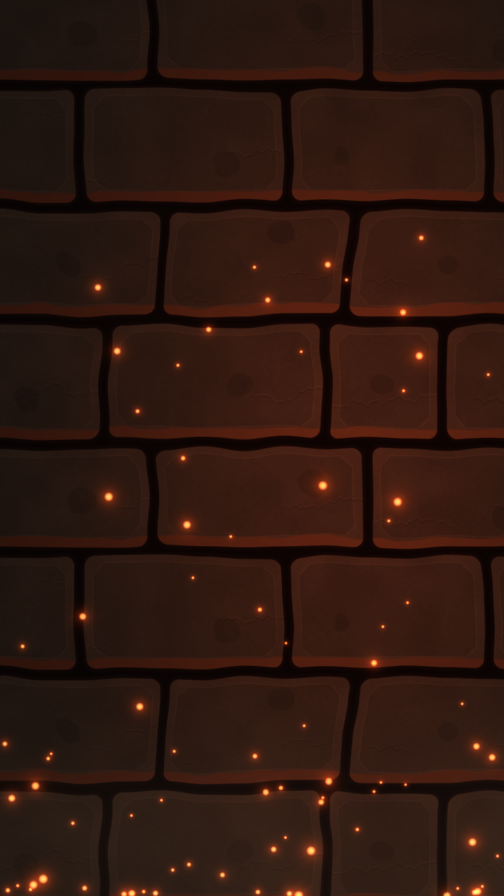
Reproduce this texture procedurally as a Shadertoy shader.

```glsl
// A dark stone wall lit by a warm glow, with embers drifting up from the floor.
// Four brick courses repeat down the wall; each brick is a wobbly rounded box
// with a bevel, a glowing lower lip, a crack and a pit. Embers are hashed dots.

const float PERIOD = 0.521;      // height of four courses
const float FIRST_JOINT = 0.095; // depth of the first joint below the top
const int EMBERS = 80;

float hash(vec2 p) {
    return fract(sin(dot(p, vec2(127.1, 311.7))) * 43758.5453);
}

float noise(vec2 p) {
    vec2 i = floor(p), f = fract(p);
    f = f * f * (3.0 - 2.0 * f);
    return mix(mix(hash(i), hash(i + vec2(1, 0)), f.x),
               mix(hash(i + vec2(0, 1)), hash(i + vec2(1, 1)), f.x), f.y);
}

float roundBox(vec2 p, vec2 halfSize, float radius) {
    vec2 q = abs(p) - halfSize + radius;
    return length(max(q, 0.0)) + min(max(q.x, q.y), 0.0) - radius;
}

// Box with its corners cut at 45 degrees
float chamferBox(vec2 p, vec2 halfSize, float cut) {
    vec2 q = abs(p) - halfSize;
    return max(max(q.x, q.y), (q.x + q.y + cut) * 0.7071);
}

float fill(float d, float blur) {
    return 1.0 - smoothstep(-blur, blur, d);
}

// Finds the brick around p (x right, y down): centre in xy, half size in zw
vec4 brickCell(vec2 p, out float slant) {
    vec2 span = vec2(0.0, 0.135);
    vec3 joints = vec3(0.090, 0.320, 0.543);
    slant = 0.03;
    if (p.y > 0.400) {
        span = vec2(0.400, PERIOD); joints = vec3(0.172, 0.409, 0.651); slant = 0.02;
    } else if (p.y > 0.263) {
        span = vec2(0.263, 0.400); joints = vec3(0.117, 0.363, 0.496); slant = -0.03;
    } else if (p.y > 0.135) {
        span = vec2(0.135, 0.263); joints = vec3(0.179, 0.391, 0.620); slant = -0.07;
    }
    float x = p.x - slant * (p.y - 0.5 * (span.x + span.y));
    vec2 sides = vec2(-0.10, 0.75);
    for (int i = 0; i < 3; i++) {
        if (x > joints[i]) sides.x = joints[i];
        else sides.y = min(sides.y, joints[i]);
    }
    return vec4(sides.x + sides.y, span.x + span.y,
                sides.y - sides.x, span.y - span.x) * 0.5;
}

vec3 wall(vec2 p, float glow, float px) {
    vec2 w = vec2(p.x, mod(1.0 - p.y - FIRST_JOINT, PERIOD));
    float slant;
    vec4 cell = brickCell(w, slant);
    vec2 q = w - cell.xy, size = cell.zw - vec2(0.0055, 0.0060);
    q.x -= slant * q.y;
    float seed = hash(cell.xy);
    q += 0.007 * (vec2(noise(w * 24.0), noise(w * 22.0 + 40.0)) - 0.5);

    float outer = roundBox(q, size, 0.011);
    float inner = chamferBox(q + vec2(0.0, 0.002), size - vec2(0.009, 0.010), 0.012);
    float body = fill(outer, px);

    // Stone face with soft mottling and fine grain
    vec3 stone = mix(vec3(0.098, 0.072, 0.055), vec3(0.250, 0.112, 0.068), glow);
    stone *= 0.91 + 0.15 * noise(w * 32.0 + seed * 9.0) + 0.06 * noise(w * 260.0);

    // Bevel rim and the thin line along its inner edge
    stone *= 1.0 + 0.10 * (1.0 - fill(inner, px));
    stone *= 1.0 + 0.16 * fill(abs(inner) - 0.0006, px);

    // Pit and crack, placed by the seed of the brick
    vec2 pit = q - size * (vec2(seed, hash(cell.yx)) * 1.2 - 0.6);
    float pitEdge = length(pit) - mix(0.006, 0.014, seed) - 0.004 * noise(w * 90.0);
    stone *= 1.0 - 0.13 * fill(pitEdge, 0.0015);
    float bend = 0.025 * noise(vec2(q.x * 38.0, seed * 50.0)) + 0.008 * noise(q.xx * 120.0);
    float crack = q.y - 0.035 * sign(seed - 0.3) + bend + (seed - 0.5) * 0.5 * q.x;
    float reach = smoothstep(0.35, 0.55, noise(vec2(q.x * 14.0, seed * 80.0)));
    stone *= 1.0 + reach * (0.17 * fill(abs(crack) - 0.0005, px)
                          - 0.10 * fill(abs(crack - 0.002) - 0.0010, px));

    // Lower lip catching the fire
    float lip = smoothstep(-0.001, 0.002, q.y - size.y + 0.011
                           + 0.004 * (noise(w * 45.0) - 0.5));
    vec3 lipColor = mix(vec3(0.165, 0.065, 0.038), vec3(0.400, 0.140, 0.065), glow);
    stone = mix(stone, lipColor, lip * 0.85);

    // Joint, darkest at its middle
    vec3 mortar = mix(vec3(0.040, 0.020, 0.016), vec3(0.085, 0.022, 0.014), glow);
    mortar *= 1.0 - 0.4 * smoothstep(0.0, 0.006, outer);
    return mix(mortar, stone, body);
}

vec3 ember(vec2 offset, float radius, float px) {
    float d = length(offset);
    vec3 halo = vec3(0.80, 0.20, 0.03) * exp(-d / (radius * 1.15));
    vec3 core = vec3(0.75, 0.58, 0.32) * fill(d - radius * 0.75, px + radius * 0.25);
    return halo + core;
}

void mainImage(out vec4 fragColor, in vec2 fragCoord) {
    float px = 1.0 / iResolution.y;
    vec2 p = fragCoord * px;
    float width = iResolution.x * px;

    // Warm light right of centre, smoky haze near the floor
    vec2 fromLight = (p - vec2(0.40, 0.52)) / vec2(0.27, 0.46);
    vec3 color = wall(p, exp(-dot(fromLight, fromLight)), px);
    float haze = smoothstep(0.27, 0.0, p.y) * (0.4 + 0.6 * noise(p * vec2(7.0, 10.0)));
    color += vec3(0.085, 0.066, 0.050) * haze;

    // Embers, denser toward the floor
    for (int i = 0; i < EMBERS; i++) {
        float n = float(i) + 1.0;
        float rise = hash(vec2(n, 2.3)), big = hash(vec2(n, 7.9));
        vec2 spot = vec2(hash(vec2(n, 4.1)) * width, rise * rise * 0.76);
        color += ember(p - spot, mix(0.0014, 0.0052, big * big), px);
    }
    fragColor = vec4(min(color, 1.0), 1.0);
}
```
